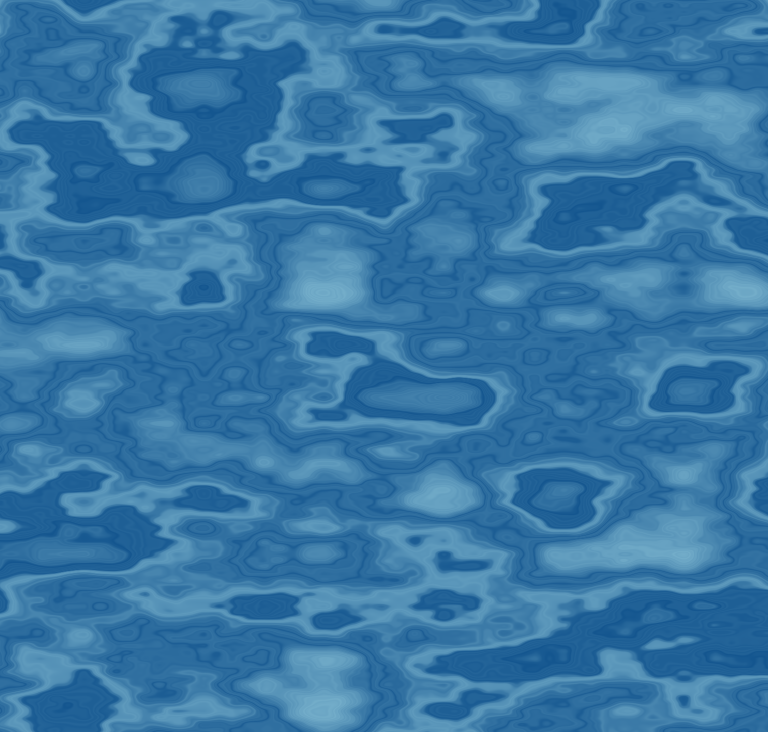
This texture is drawn by a Shadertoy shader. Its source:

```glsl
const vec3 DEEP_BLUE = vec3(0.06, 0.32, 0.55);
const vec3 PALE_BLUE = vec3(0.42, 0.65, 0.77);
const vec2 CELLS = vec2(6.1, 14.0);   // coarsest noise cells per canvas height
const int OCTAVES = 4;
const float GAIN = 0.46;
const float CONTRAST = 0.93;
const float RIPPLE_FREQ = 290.0;
const float RIPPLE_AMOUNT = 0.03;
const int SAMPLES = 2;                // antialiasing grid per axis

// Contour bands: height, tone (0 = deep, 1 = pale)
const int STOP_COUNT = 22;
const vec2 STOPS[STOP_COUNT] = vec2[](
    vec2(0.16, 0.52), vec2(0.27, 0.32), vec2(0.29, 0.06), vec2(0.31, 0.17),
    vec2(0.38, 0.19), vec2(0.393, 0.11), vec2(0.408, 0.48), vec2(0.425, 0.78),
    vec2(0.45, 0.84), vec2(0.472, 0.64), vec2(0.484, 0.47), vec2(0.50, 0.58),
    vec2(0.522, 0.35), vec2(0.55, 0.29), vec2(0.562, 0.17), vec2(0.578, 0.37),
    vec2(0.61, 0.30), vec2(0.625, 0.19), vec2(0.645, 0.43), vec2(0.69, 0.60),
    vec2(0.74, 0.84), vec2(0.84, 1.05));

float hash(vec2 cell) {
    vec3 p = fract(vec3(cell.xyx) * 0.1031);
    p += dot(p, p.yzx + 33.33);
    return fract((p.x + p.y) * p.z);
}

float valueNoise(vec2 p) {
    vec2 cell = floor(p);
    vec2 f = fract(p);
    f = f * f * (3.0 - 2.0 * f);
    float lower = mix(hash(cell), hash(cell + vec2(1.0, 0.0)), f.x);
    float upper = mix(hash(cell + vec2(0.0, 1.0)), hash(cell + 1.0), f.x);
    return mix(lower, upper, f.y);
}

// Horizontally stretched fractal height field
float waterHeight(vec2 uv) {
    vec2 p = uv * CELLS + vec2(17.3, 41.6);
    float sum = 0.0, weight = 1.0, total = 0.0;
    for (int i = 0; i < OCTAVES; i++) {
        sum += weight * valueNoise(p);
        total += weight;
        weight *= GAIN;
        p = p * 2.0 + vec2(38.0, 71.0);
    }
    return 0.5 + CONTRAST * (sum / total - 0.5);
}

float bandTone(float height) {
    float tone = STOPS[0].y;
    for (int i = 1; i < STOP_COUNT; i++) {
        tone = mix(tone, STOPS[i].y, smoothstep(STOPS[i - 1].x, STOPS[i].x, height));
    }
    // Faint secondary contours from layered sines
    float ripple = sin(height * RIPPLE_FREQ) + 0.5 * sin(height * RIPPLE_FREQ * 1.73);
    return tone + RIPPLE_AMOUNT * ripple;
}

void mainImage(out vec4 fragColor, in vec2 fragCoord) {
    float tone = 0.0;
    for (int y = 0; y < SAMPLES; y++) {
        for (int x = 0; x < SAMPLES; x++) {
            vec2 offset = (vec2(x, y) + 0.5) / float(SAMPLES) - 0.5;
            tone += bandTone(waterHeight((fragCoord + offset) / iResolution.y));
        }
    }
    tone /= float(SAMPLES * SAMPLES);
    fragColor = vec4(mix(DEEP_BLUE, PALE_BLUE, tone), 1.0);
}
```
